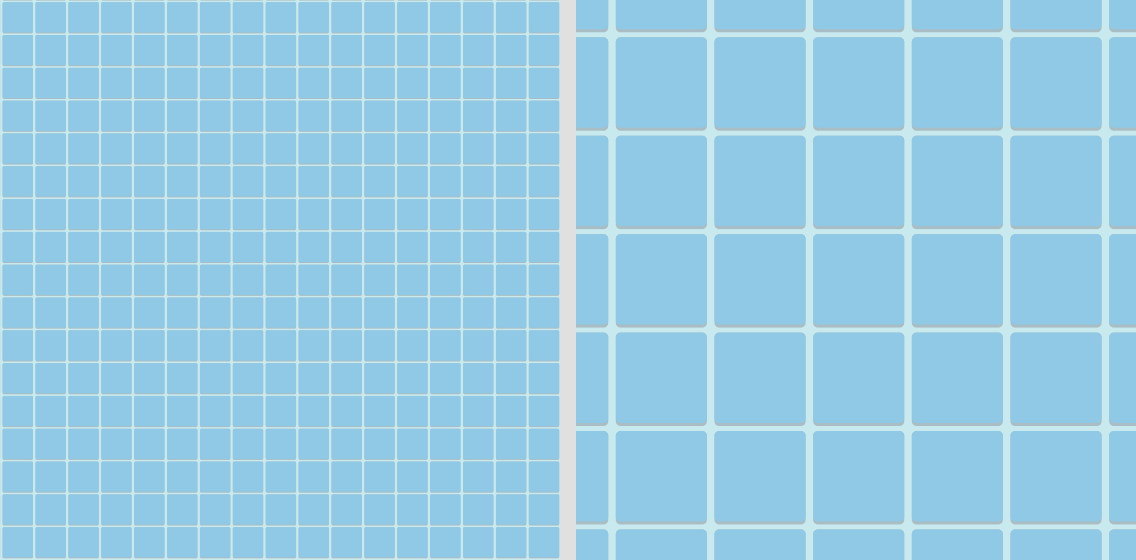
Left: the whole. Right: its middle third, enlarged.
A Shadertoy shader for this pattern:

```glsl
float roundedBox(vec2 p, vec2 halfSize, float radius) {
    vec2 d = abs(p) - halfSize + radius;
    return length(max(d, 0.0)) + min(max(d.x, d.y), 0.0) - radius;
}

float coverage(float dist, float pixel) {
    return clamp(0.5 - dist / pixel, 0.0, 1.0);
}

void mainImage(out vec4 fragColor, in vec2 fragCoord) {
    float pixel = 1.0 / iResolution.y;
    vec2 uv = fragCoord * pixel;

    // Seventeen tiles each way, laid from the upper left
    vec2 pitch = vec2(0.05873, 0.05859);
    vec2 p = vec2(uv.x, 1.0 - uv.y) - vec2(0.0024, 0.002);
    vec2 cell = mod(p, pitch) - 0.5 * pitch;

    // The body shows below the face as a thin grey lower edge
    float body = roundedBox(cell - vec2(0.0, 0.0005), vec2(0.0271, 0.0278), 0.0028);
    float face = roundedBox(cell + vec2(0.0, 0.0004), vec2(0.0271, 0.0269), 0.0028);

    // Grout, lower edge, glazed face
    vec3 color = vec3(0.785, 0.913, 0.93);
    color = mix(color, vec3(0.66, 0.74, 0.77), coverage(body, pixel));
    color = mix(color, vec3(0.56, 0.79, 0.90), coverage(face, pixel));

    fragColor = vec4(color, 1.0);
}
```
